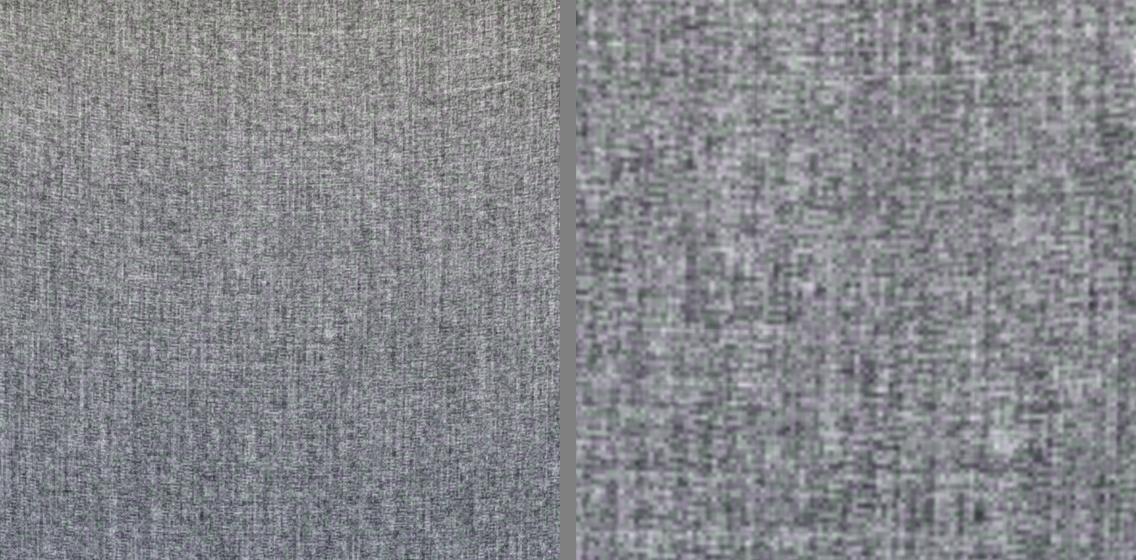
Left: the whole. Right: its middle third, enlarged.
Give the GLSL for this texture, as a WebGL 2 fragment shader.

```glsl
#version 300 es
precision highp float;

uniform vec2 u_resolution;
out vec4 fragColor;

float hash(vec2 cell) {
  return fract(sin(dot(cell, vec2(127.1, 311.7))) * 43758.5453);
}

// Smooth value noise in -1..1
float noise(vec2 p) {
  vec2 cell = floor(p);
  vec2 f = fract(p);
  f = f * f * (3.0 - 2.0 * f);
  float low = mix(hash(cell), hash(cell + vec2(1.0, 0.0)), f.x);
  float high = mix(hash(cell + vec2(0.0, 1.0)), hash(cell + 1.0), f.x);
  return mix(low, high, f.y) * 2.0 - 1.0;
}

// Upright threads: fine yarn, short dashes and long thin pale slubs
float warpThreads(vec2 p) {
  float yarn = 0.065 * noise(p * vec2(290.0, 14.0));
  float dashes = 0.075 * noise(p * vec2(290.0, 105.0) + 31.0);
  float bands = 0.016 * noise(p * vec2(75.0, 4.0) + 57.0);
  float slub = smoothstep(0.55, 0.95, noise(p * vec2(190.0, 4.5) + 83.0));
  return yarn + dashes + bands + 0.06 * slub;
}

// Level threads, shorter and more broken than the warp
float weftThreads(vec2 p) {
  float yarn = 0.042 * noise(p * vec2(16.0, 280.0) + 113.0);
  float dashes = 0.08 * noise(p * vec2(115.0, 290.0) + 149.0);
  float bands = 0.01 * noise(p * vec2(5.0, 75.0) + 171.0);
  float slub = smoothstep(0.6, 0.95, noise(p * vec2(7.0, 190.0) + 197.0));
  return yarn + dashes + bands + 0.075 * slub;
}

void main() {
  vec2 uv = gl_FragCoord.xy / u_resolution;

  // The cloth sags: weft bows downward, warp wavers slightly
  vec2 cloth = uv;
  cloth.y -= 0.16 * (uv.x - 0.5) * (uv.x - 0.5) * (0.4 + uv.y);
  cloth.x += 0.004 * sin(uv.y * 4.0 + uv.x * 3.0);

  // Light falls from the warm upper right to the cool lower edge
  vec3 color = mix(vec3(0.470, 0.486, 0.520), vec3(0.566, 0.567, 0.580),
                   smoothstep(-0.1, 0.85, uv.y + 0.12 * (uv.x - 0.5)));
  color += vec3(0.012, 0.006, -0.016) * smoothstep(0.6, 1.0, uv.y);
  color -= 0.04 * smoothstep(0.95, 1.0, uv.y) * (1.0 - 0.5 * uv.x);

  // Weave and fine fibre grain
  float grain = 0.125 * noise(cloth * 350.0 + 229.0);
  color += warpThreads(cloth) + weftThreads(cloth) + grain - 0.01;

  // Green and violet flecks in the yarn
  float fleck = noise(cloth * vec2(210.0, 170.0) + 263.0)
              + 0.4 * noise(cloth * vec2(80.0, 60.0) + 307.0);
  color += fleck * vec3(0.019, -0.015, 0.025);

  fragColor = vec4(clamp(color, 0.0, 1.0), 1.0);
}
```
